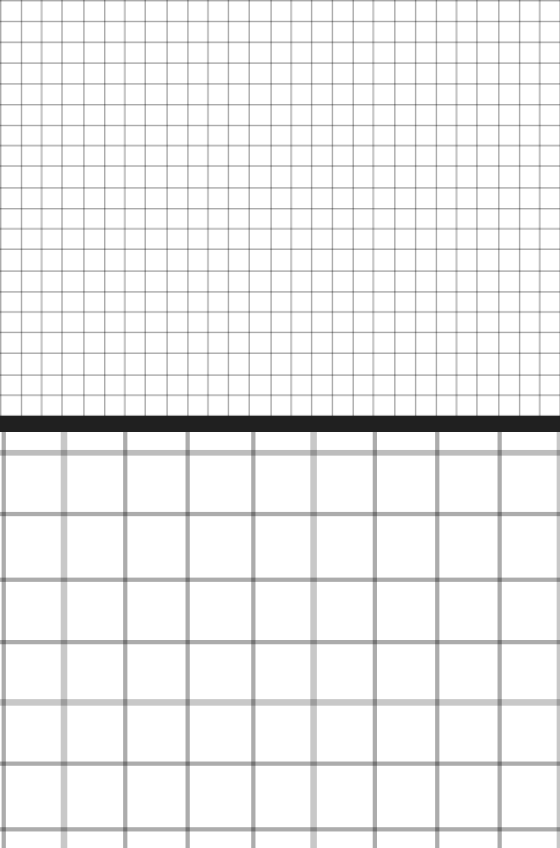
Top: the whole. Bottom: its middle third, enlarged.
This pattern is drawn by a Shadertoy shader. Its source:

```glsl
const float CELLS_DOWN = 20.05;             // cells over the canvas height
const float SNAP_STEPS = 380.0;             // line placement steps over the height
const vec2 GRID_ORIGIN = vec2(0.02, 0.033); // first lines, in cells from top left
const float SHARP_WIDTH = 1.3;              // line widths, in placement steps
const float SOFT_WIDTH = 2.0;
const float SHARP_OFFSET = 0.15;            // sharp lines lean to one side
const float SHARP_INK = 0.325;              // darkness of each kind of line
const float SOFT_INK = 0.215;
const float LINE_DRIFT = 0.018;             // uneven spacing, in cells
const vec2 COLUMN_BEAT = vec2(2.05, 3.94);  // first soft line, lines between
const vec2 ROW_BEAT = vec2(2.42, 4.22);
const vec3 PAPER = vec3(1.0);
const float TAU = 6.2831853;

// Box-filtered coverage of a line of the given width
float lineCoverage(float dist, float width, float pixel) {
    float fill = clamp((0.5 * width - dist) / pixel + 0.5, 0.0, 1.0);
    return min(fill, width / pixel);
}

// Ink of one family of parallel lines, soft wherever the beat lands
float lineInk(float coord, float origin, vec2 beat, float pixel) {
    float stepsPerCell = SNAP_STEPS / CELLS_DOWN;
    float index = round(coord / stepsPerCell - origin);
    float phase = (index - beat.x) / beat.y;
    float beatDistance = abs(phase - round(phase)) * beat.y;
    float softness = 1.0 - smoothstep(0.15, 0.65, beatDistance);

    // Sharp lines sit inside a step, soft ones straddle two
    float drifted = (index + origin - LINE_DRIFT * sin(TAU * phase)) * stepsPerCell;
    float sharpCenter = floor(drifted) + 0.5 + SHARP_OFFSET;
    float center = softness > 0.5 ? round(drifted) : sharpCenter;

    float width = mix(SHARP_WIDTH, SOFT_WIDTH, softness);
    float ink = mix(SHARP_INK, SOFT_INK, softness);
    return ink * lineCoverage(abs(coord - center), width, pixel);
}

void mainImage(out vec4 fragColor, in vec2 fragCoord) {
    // Placement steps, measured from the top left corner
    float pixel = SNAP_STEPS / iResolution.y;
    vec2 place = vec2(fragCoord.x, iResolution.y - fragCoord.y) * pixel;

    // Translucent lines darken each other where they cross
    float columns = lineInk(place.x, GRID_ORIGIN.x, COLUMN_BEAT, pixel);
    float rows = lineInk(place.y, GRID_ORIGIN.y, ROW_BEAT, pixel);
    fragColor = vec4(PAPER * (1.0 - columns) * (1.0 - rows), 1.0);
}
```
